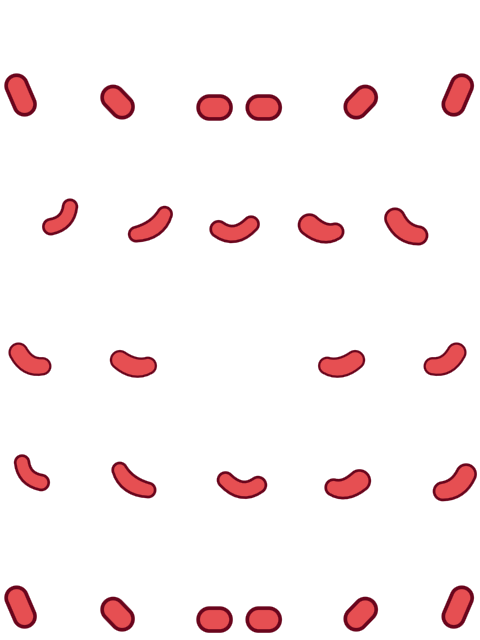
Give the GLSL for this pattern, as a WebGL 1 fragment shader.

```glsl
precision highp float;
// Rows of red outlined beans on white: mirrored pebble rows at top and bottom,
// with two swaying rows and one gapped row of curved beans between them.
// Each bean is a distance to a quadratic curve whose thickness varies.

uniform vec2 u_resolution;

#define SHEET vec2(576.0, 768.0)
#define PAPER vec3(1.0)
#define FLESH vec3(0.90, 0.31, 0.32)
#define INK vec3(0.41, 0.02, 0.11)
#define PEBBLE_LINE 4.4
#define SWAY_LINE 3.2
#define GAP_LINE 2.7
#define PEBBLE_PERIOD 614.5
#define SWAY_STEP 103.5
#define RETURN_STEP 127.2
#define GAP_STEP 124.65

const int CURVE_PIECES = 8;
const float FAR = 1000.0;

// Quadratic blend, used for both the spine and its thickness
vec3 quadratic(vec3 a, vec3 b, vec3 c, float t) {
  return mix(mix(a, b, t), mix(b, c, t), t);
}

// Signed distance to a bean; each node holds a position and a radius
float beanDistance(vec2 p, vec3 head, vec3 bend, vec3 tail) {
  if (dot(p, p) > 3600.0) return FAR;
  float d = FAR;
  vec3 from = head;
  for (int i = 1; i <= CURVE_PIECES; i++) {
    vec3 to = quadratic(head, bend, tail, float(i) / float(CURVE_PIECES));
    vec2 along = to.xy - from.xy;
    float h = clamp(dot(p - from.xy, along) / dot(along, along), 0.0, 1.0);
    vec3 node = mix(from, to, h);
    d = min(d, length(p - node.xy) - node.z);
    from = to;
  }
  return d;
}

// Curved bean poses: 0 to 4 sway from left to right, 5 and 6 fill the gapped row
float posedBean(vec2 p, int pose) {
  vec3 head = vec3(-11.0, -12.0, 10.5);
  vec3 bend = vec3(9.5, -8.0, 10.0);
  vec3 tail = vec3(12.0, 12.0, 9.8);
  vec2 drift = vec2(-1.0, 15.0);
  if (pose == 1) {
    head = vec3(-17.0, -12.0, 10.0);
    bend = vec3(8.0, -8.0, 13.0);
    tail = vec3(17.0, 12.0, 10.0);
    drift = vec2(4.0, 6.0);
  } else if (pose == 2) {
    head = vec3(-19.5, 0.0, 11.0);
    bend = vec3(0.0, -14.0, 11.2);
    tail = vec3(19.5, 6.0, 10.5);
    drift = vec2(1.8, 0.0);
  } else if (pose == 3) {
    head = vec3(-14.0, 4.0, 14.0);
    bend = vec3(2.5, -10.0, 13.5);
    tail = vec3(17.0, -4.0, 11.0);
    drift = vec2(1.8, 1.0);
  } else if (pose == 4) {
    head = vec3(-13.5, 10.0, 13.0);
    bend = vec3(-4.5, -9.0, 13.5);
    tail = vec3(14.5, -10.5, 12.0);
    drift = vec2(0.5, 3.0);
  } else if (pose == 5) {
    head = vec3(-16.5, 4.5, 12.0);
    bend = vec3(1.0, -9.0, 13.5);
    tail = vec3(17.0, -2.5, 11.0);
    drift = vec2(0.0);
  } else if (pose == 6) {
    head = vec3(-13.5, 8.0, 12.0);
    bend = vec3(-3.0, -11.0, 12.5);
    tail = vec3(15.0, -8.5, 11.0);
    drift = vec2(0.0, 5.5);
  }
  return beanDistance(p - drift, head, bend, tail);
}

// Straight pebbles mirrored about the centre, tilting and rising outward
float pebbleRows(vec2 p) {
  p.x = -abs(p.x - 287.0);
  p.y = mod(p.y - 24.5 + 200.0, PEBBLE_PERIOD) - 200.0;
  float d = FAR;
  for (int i = 0; i < 3; i++) {
    float k = float(i);
    vec2 centre = vec2(-29.5 - 116.4 * k, k * (5.5 + k));
    vec3 tip = vec3(6.0 - 0.6 * k, -5.6 * k, 15.9 - 0.6 * k);
    vec3 mid = vec3(0.0, 0.0, tip.z);
    d = min(d, beanDistance(p - centre, vec3(-tip.xy, tip.z), mid, tip));
  }
  return d;
}

// Five swaying beans; side -1 flips every bean left to right
float swayRow(vec2 p, float spacing, float side) {
  float d = FAR;
  for (int i = 0; i < 5; i++) {
    vec2 q = p - vec2(spacing * float(i), 0.0);
    d = min(d, posedBean(q * vec2(side, 1.0), i));
  }
  return d;
}

// Two mirrored pairs with the middle place left empty
float gapRow(vec2 p) {
  p.x = -abs(p.x);
  return min(posedBean(p + vec2(GAP_STEP, 0.0), 5), posedBean(p + vec2(2.0 * GAP_STEP, 0.0), 6));
}

// Fill inside an inked rim, both with smooth edges one pixel wide
vec3 paint(vec3 below, float d, float rim, float pixel) {
  vec3 inside = mix(INK, FLESH, clamp(0.5 - (d + rim) / pixel, 0.0, 1.0));
  return mix(below, inside, clamp(0.5 - d / pixel, 0.0, 1.0));
}

void main() {
  vec2 p = gl_FragCoord.xy / u_resolution * SHEET;
  float pixel = 1.2 * SHEET.x / u_resolution.x;
  float sway = min(swayRow(p - vec2(73.0, 493.0), SWAY_STEP, 1.0),
                   swayRow(p - vec2(37.5, 186.0), RETURN_STEP, -1.0));
  vec3 color = paint(PAPER, pebbleRows(p), PEBBLE_LINE, pixel);
  color = paint(color, sway, SWAY_LINE, pixel);
  color = paint(color, gapRow(p - vec2(285.0, 331.5)), GAP_LINE, pixel);
  gl_FragColor = vec4(color, 1.0);
}
```
